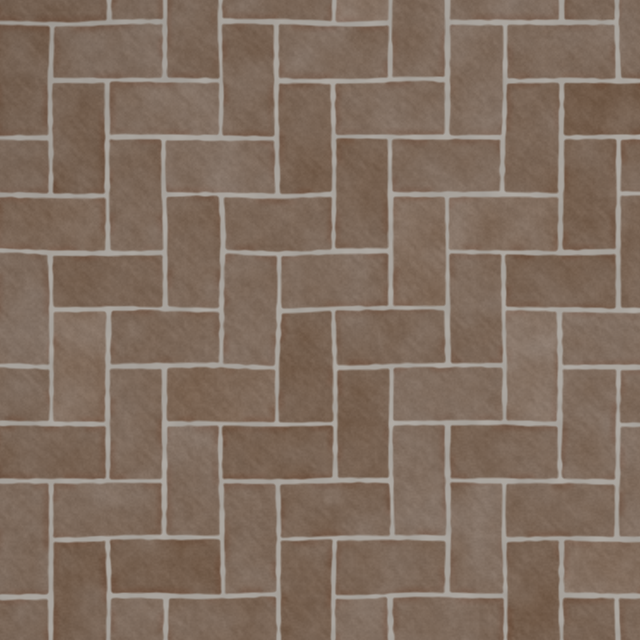
Give the GLSL for this texture, as a WebGL 1 fragment shader.

```glsl
precision highp float;
// Worn brown brick paving in a herringbone pattern with pale, slightly uneven joints.

uniform vec2 u_resolution;

const vec2 CELLS = vec2(11.31, 11.16);    // half-brick cells across and down
const vec2 CELL_OFFSET = vec2(0.087, -0.392);
const float JOINT_HALF_WIDTH = 0.041;     // in cells
const float EDGE_SOFTNESS = 0.026;

const vec3 BROWN = vec3(0.452, 0.365, 0.298);
const vec3 TAUPE = vec3(0.515, 0.446, 0.395);
const vec3 MORTAR = vec3(0.665, 0.645, 0.620);

float hash(vec2 p) {
  return fract(sin(dot(p, vec2(127.1, 311.7))) * 43758.5453);
}

float noise(vec2 p) {
  vec2 i = floor(p);
  vec2 f = fract(p);
  f = f * f * (3.0 - 2.0 * f);
  return mix(mix(hash(i), hash(i + vec2(1.0, 0.0)), f.x),
             mix(hash(i + vec2(0.0, 1.0)), hash(i + vec2(1.0, 1.0)), f.x), f.y);
}

float fbm(vec2 p) {
  float sum = 0.0;
  float amplitude = 0.5;
  for (int i = 0; i < 4; i++) {
    sum += amplitude * noise(p);
    p = p * 2.03 + 17.3;
    amplitude *= 0.5;
  }
  return sum / 0.9375;
}

float roundedBox(vec2 p, vec2 halfSize, float radius) {
  vec2 q = abs(p) - halfSize + radius;
  return length(max(q, 0.0)) + min(max(q.x, q.y), 0.0) - radius;
}

// Finds the brick at a grid point: xy = point from its centre, zw = its half size.
vec4 herringbone(vec2 grid) {
  vec2 cell = floor(grid);
  float phase = mod(cell.x - cell.y + 0.5, 4.0);
  bool lying = phase > 1.0 && phase < 3.0;
  vec2 halfSize = lying ? vec2(1.0, 0.5) : vec2(0.5, 1.0);
  vec2 corner = vec2(0.0);
  if (lying) corner.x = step(2.0, phase);
  else corner.y = step(3.0, phase);
  return vec4(fract(grid) + corner - halfSize, halfSize);
}

vec3 brickColor(vec2 grid, vec2 id, float edgeDistance) {
  vec2 p = grid + 7.0 * hash(id + 3.1);
  float blotches = fbm(p * 1.7);
  float streaks = noise(vec2((p.x + p.y) * 4.0, (p.x - p.y) * 10.0));
  float grain = noise(grid * 19.0) + noise(grid * 33.0) - 1.0;

  float tone = 0.5 + 0.75 * (hash(id) - 0.5) + 1.2 * (blotches - 0.5);
  vec3 color = mix(BROWN, TAUPE, clamp(tone, -0.15, 1.3));
  color += 0.035 * smoothstep(0.86, 1.0, hash(id + 8.7));  // a few paler bricks
  color += 0.035 * (streaks - 0.5) + 0.022 * grain;

  // Reddish dirt gathered in patches along the rim
  float rim = smoothstep(-0.16, 0.0, edgeDistance) * smoothstep(0.4, 0.75, noise(p * 2.6));
  return color - rim * vec3(0.025, 0.045, 0.05);
}

void main() {
  vec2 uv = gl_FragCoord.xy / u_resolution;
  vec2 grid = vec2(uv.x, 1.0 - uv.y) * CELLS + CELL_OFFSET;

  // Hand-laid wobble of the joints
  vec2 warped = grid + 0.06 * (vec2(noise(grid * 0.8 + 5.0), noise(grid * 0.8 + 41.0)) - 0.5);

  vec4 brick = herringbone(warped);
  vec2 id = floor((warped - brick.xy) * 2.0 + 0.5);
  vec2 shift = 0.02 * (vec2(hash(id + 1.7), hash(id + 5.3)) - 0.5);
  float edge = roundedBox(brick.xy - shift, brick.zw - JOINT_HALF_WIDTH, 0.04);
  edge += 0.025 * (noise(grid * 7.0) - 0.5);  // chipped edges

  float pixel = CELLS.x / min(u_resolution.x, u_resolution.y);
  float softness = max(EDGE_SOFTNESS, pixel);
  float joint = smoothstep(-softness, softness, edge);

  vec3 mortar = MORTAR + 0.07 * (fbm(grid * 3.0) - 0.5);
  vec3 color = mix(brickColor(grid, id, edge), mortar, joint);

  // Slightly dimmer toward the upper left
  color *= 1.0 - 0.06 * smoothstep(0.5, 1.2, length(uv - vec2(0.75, 0.3)));
  gl_FragColor = vec4(color, 1.0);
}
```
